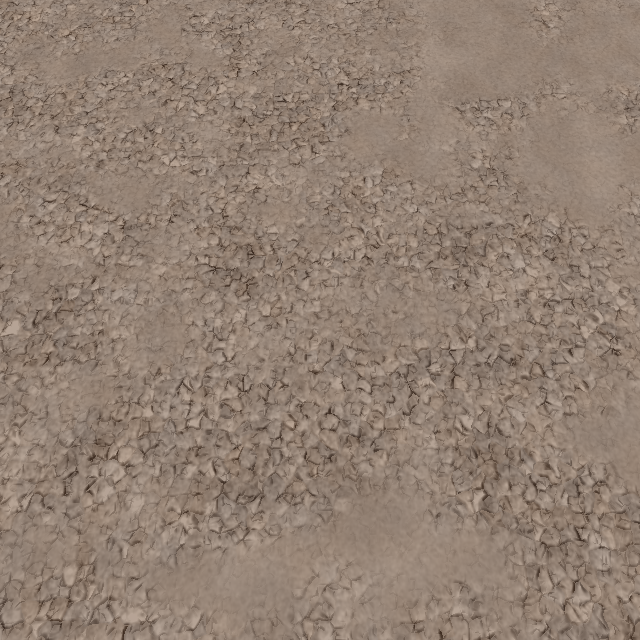
This texture is drawn by a WebGL 1 fragment shader. Its source:

```glsl
precision highp float;

uniform vec2 u_resolution;

const vec3 DUST = vec3(0.592, 0.522, 0.468);
const vec3 WARM_TINT = vec3(1.0, 0.0, -1.0);
const vec3 SHADE_TINT = vec3(1.0, 0.99, 0.96);
const vec2 SHADOW_DIR = vec2(0.6, -0.8);

vec2 hash2(vec2 p) {
    vec3 q = fract(p.xyx * vec3(0.1031, 0.1030, 0.0973));
    q += dot(q, q.yzx + 33.33);
    return fract((q.xx + q.yz) * q.zy);
}

float cornerSlope(vec2 cell, vec2 corner, vec2 f) {
    return dot(hash2(cell + corner) * 2.0 - 1.0, f - corner);
}

float gradientNoise(vec2 p) {
    vec2 cell = floor(p);
    vec2 f = p - cell;
    vec2 u = f * f * f * (f * (f * 6.0 - 15.0) + 10.0);
    float low = mix(cornerSlope(cell, vec2(0.0), f), cornerSlope(cell, vec2(1.0, 0.0), f), u.x);
    float high = mix(cornerSlope(cell, vec2(0.0, 1.0), f), cornerSlope(cell, vec2(1.0), f), u.x);
    return mix(low, high, u.y);
}

float fbm(vec2 p) {
    float sum = 0.0;
    float amplitude = 1.0;
    for (int i = 0; i < 4; i++) {
        sum += amplitude * gradientNoise(p);
        p = mat2(1.6, 1.2, -1.2, 1.6) * p + 17.3;
        amplitude *= 0.55;
    }
    return sum;
}

// Receding ground plane: grains shrink and flatten toward the top
vec2 groundPlane(vec2 uv, float horizon) {
    float depth = 1.0 / (horizon - uv.y);
    return vec2((uv.x - 0.5) * 92.0, 152.0) * depth + 100.0;
}

vec2 warp(vec2 p, float frequency, float amount) {
    vec2 q = p * frequency;
    return p + amount * vec2(gradientNoise(q + 5.2), gradientNoise(q + 41.7));
}

// Voronoi stones: x = edge distance, y = edge facing shadow, z = tilt, w = id
vec4 stones(vec2 p, vec2 shadowDir) {
    vec2 cell = floor(p);
    vec2 nearest = vec2(8.0);
    vec2 second = vec2(8.0);
    float id = 0.0;
    for (int j = -1; j <= 1; j++) {
        for (int i = -1; i <= 1; i++) {
            vec2 site = cell + vec2(float(i), float(j));
            vec2 rnd = hash2(site);
            vec2 offset = site + 0.08 + 0.84 * rnd - p;
            float d = dot(offset, offset);
            if (d < dot(nearest, nearest)) {
                second = nearest;
                nearest = offset;
                id = fract(rnd.x * 7.31 + rnd.y * 13.17);
            } else if (d < dot(second, second)) {
                second = offset;
            }
        }
    }
    vec2 across = normalize(second - nearest);
    float edge = dot(0.5 * (nearest + second), across);
    return vec4(edge, dot(across, shadowDir), dot(nearest, shadowDir), id);
}

// Soft, wide dark gap on the shaded side of a stone
float crevice(vec4 stone, float width) {
    float gap = 1.0 - smoothstep(0.25 * width, width, stone.x);
    return gap * mix(0.12, 1.0, smoothstep(-0.5, 0.4, stone.y));
}

void main() {
    vec2 uv = gl_FragCoord.xy / u_resolution;
    vec2 ground = groundPlane(uv, 2.2);

    // Gravel drifts over bare dust, thinning at the upper right
    float drift = fbm(ground * vec2(0.09, 0.13) + 3.0);
    drift -= 0.5 * smoothstep(0.4, 0.0, distance(uv, vec2(0.82, 0.88)));
    float gravel = smoothstep(-0.5, 0.15, drift);

    vec4 stone = stones(warp(ground, 0.9, 0.6), SHADOW_DIR);
    vec4 pebble = stones(warp(ground * 1.7 + 60.0, 0.8, 0.7), SHADOW_DIR);

    // Gaps break into short dark dashes along the stone outlines
    float openGap = smoothstep(-0.12, 0.22, gradientNoise(ground * 1.05 + 9.0));
    float deepGap = smoothstep(0.0, 0.35, gradientNoise(ground * 0.6 + 30.0));
    float pebbleOpen = smoothstep(-0.1, 0.25, gradientNoise(ground * 1.5 + 50.0));
    float stoneGap = crevice(stone, 0.27) * openGap * gravel;
    float pebbleGap = crevice(pebble, 0.38) * pebbleOpen;

    // Brightness relative to dust: soft grit and broad stains
    float grit = gradientNoise(ground * vec2(2.4, 2.8)) + 0.7 * gradientNoise(ground * 4.4 + 13.0);
    float shade = grit * mix(0.05, 0.1, gravel);
    shade += 0.06 * fbm(ground * 0.2 + 70.0) - 0.035 * smoothstep(-0.1, 0.5, drift);

    // Stone faces, rare pale ones, and their gaps
    float face = 0.036 + 0.1 * (stone.w - 0.5) - 0.1 * stone.z;
    face += 0.04 * smoothstep(0.93, 0.97, stone.w);
    shade += face * gravel * smoothstep(0.0, 0.25, stone.x);
    float pebbleFace = 0.07 * (pebble.w - 0.5) - 0.05 * pebble.z;
    shade += pebbleFace * mix(0.3, 0.9, gravel) * smoothstep(0.0, 0.3, pebble.x);
    shade -= pebbleGap * mix(0.035, 0.15, gravel);
    shade -= stoneGap * (0.17 + 0.13 * deepGap);
    shade = clamp(shade, -0.34, 0.12);

    // Slight warm and cool drift between stones
    float warmth = 0.014 * (fract(stone.w * 5.7) - 0.5) * gravel;
    warmth += 0.012 * gradientNoise(ground * 0.4 + 90.0);

    vec3 color = DUST + shade * SHADE_TINT + warmth * WARM_TINT;
    gl_FragColor = vec4(color, 1.0);
}
```
